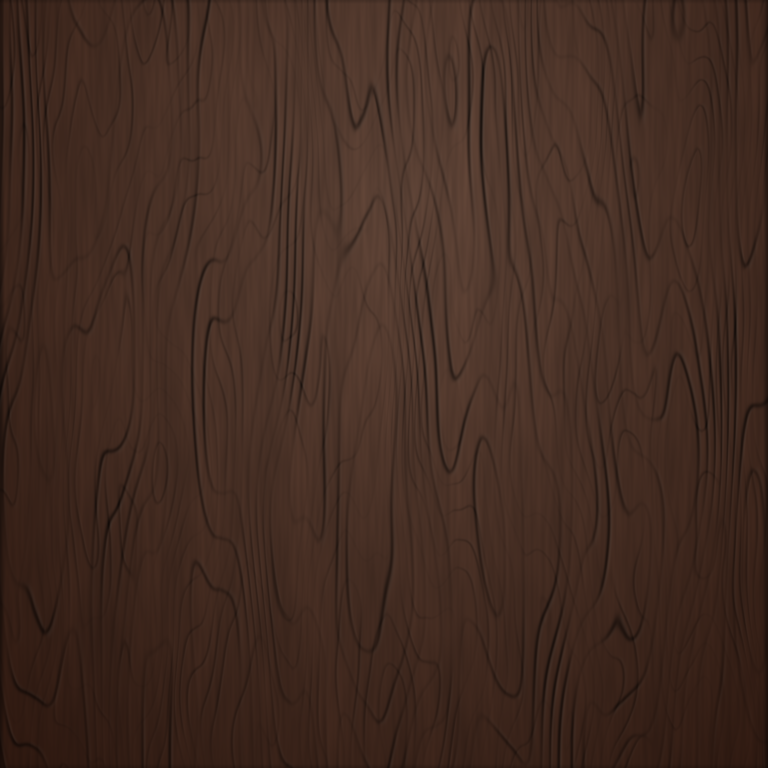
Write a Shadertoy shader that draws this texture.

```glsl
const vec3 GLOW_BROWN = vec3(0.365, 0.262, 0.212);
const vec3 EDGE_BROWN = vec3(0.170, 0.088, 0.056);
const vec3 SHEEN = vec3(0.085, 0.080, 0.075);
const vec2 GLOW_CENTER = vec2(0.53, 0.74);
const float GLOW_REACH = 0.78;
const float GRAIN_LINES = 30.0;
const float GROOVE_WIDTH = 0.0025;
const float GROOVE_DARKNESS = 0.40;
const float RELIEF = 0.62;
const float FIBER_CONTRAST = 0.10;

vec2 hashGradient(vec2 cell) {
    vec3 q = fract(vec3(cell.xyx) * vec3(0.1031, 0.1030, 0.0973));
    q += dot(q, q.yzx + 33.33);
    float angle = 6.2832 * fract((q.x + q.y) * q.z);
    return vec2(cos(angle), sin(angle));
}

// Gradient noise, roughly -0.7 to 0.7
float noise(vec2 p) {
    vec2 i = floor(p), f = p - i;
    vec2 u = f * f * f * (f * (f * 6.0 - 15.0) + 10.0);
    float a = dot(hashGradient(i), f);
    float b = dot(hashGradient(i + vec2(1, 0)), f - vec2(1, 0));
    float c = dot(hashGradient(i + vec2(0, 1)), f - vec2(0, 1));
    float d = dot(hashGradient(i + vec2(1, 1)), f - vec2(1, 1));
    return mix(mix(a, b, u.x), mix(c, d, u.x), u.y);
}

// Growth field whose level lines become the grooves
float growth(vec2 p) {
    p.x += 0.014 * noise(p * vec2(3.0, 3.5) + 40.0);
    return GRAIN_LINES * p.x
         + 7.0 * noise(p * vec2(8.0, 1.4) + 11.0)
         + 1.7 * noise(p * vec2(21.0, 3.6) + 73.0);
}

// x: groove darkness, y: signed relief light
vec2 grooves(vec2 p) {
    const float STEP = 0.0008;
    float f = growth(p);
    vec2 slope = vec2(growth(p + vec2(STEP, 0)) - f,
                      growth(p + vec2(0, STEP)) - f) / STEP;
    float steepness = sqrt(dot(slope, slope) + 100.0);
    float dist = (fract(f) - 0.5) / steepness;
    float width = min(GROOVE_WIDTH, 0.2 / steepness);
    float s = dist / width;
    float cut = exp(-s * s);

    // Grooves deepen and fade along their length
    float depth = mix(0.16, 1.0, smoothstep(-0.2, 0.5, noise(p * vec2(17.0, 3.2) + 120.0)));
    depth *= 1.0 - 0.6 * smoothstep(80.0, 170.0, steepness);
    return depth * cut * vec2(1.0, s * slope.x / steepness);
}

void mainImage(out vec4 fragColor, in vec2 fragCoord) {
    vec2 uv = fragCoord / iResolution.xy;

    // Soft light falling off toward the borders
    float reach = length((uv - GLOW_CENTER) * vec2(1.0, 0.78)) / GLOW_REACH;
    vec3 color = mix(GLOW_BROWN, EDGE_BROWN, min(reach, 1.0));

    // Fine fibres and broad faint streaks
    float fiber = noise(uv * vec2(210.0, 14.0)) + 0.6 * noise(uv * vec2(90.0, 7.0) + 31.0);
    color *= 1.0 + FIBER_CONTRAST * fiber;
    color *= 1.0 + 0.10 * noise(uv * vec2(24.0, 3.0) + 57.0);

    // Main grooves with a second, shallower layer between them
    vec2 carve = grooves(uv) + 0.42 * grooves(uv * vec2(1.25, 1.6) + vec2(5.3, 8.1));
    color *= max(1.0 - GROOVE_DARKNESS * carve.x + RELIEF * min(carve.y, 0.0), 0.2);
    color += SHEEN * max(carve.y, 0.0) * 1.7;

    // Thin shaded rim
    vec2 border = min(uv, 1.0 - uv);
    color *= mix(0.6, 1.0, smoothstep(0.0, 0.007, border.x));
    color *= mix(0.85, 1.0, smoothstep(0.0, 0.006, border.y));

    fragColor = vec4(color, 1.0);
}
```
